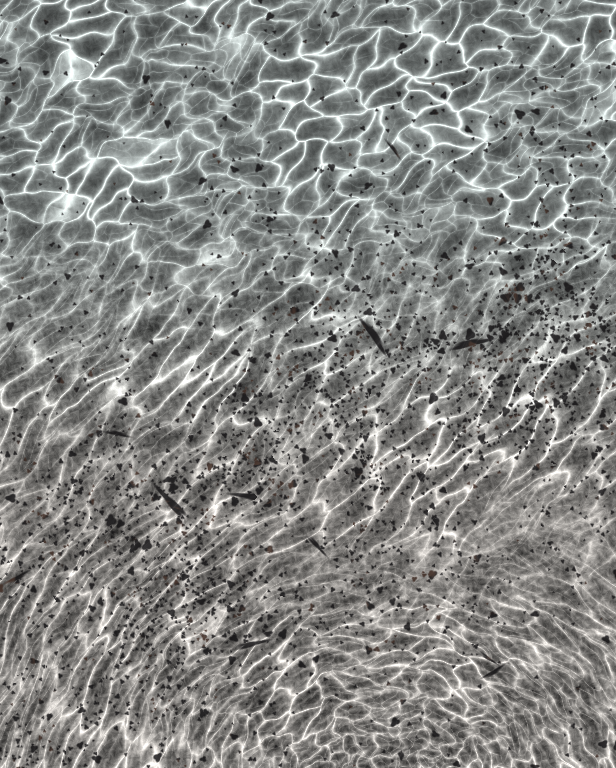
A Shadertoy shader for this texture:

```glsl
const vec3 COOL_TINT = vec3(0.965, 1.01, 1.0);
const vec3 WARM_TINT = vec3(1.02, 1.0, 0.975);
const vec3 DARK_DEBRIS = vec3(0.095, 0.09, 0.095);
const vec3 BROWN_DEBRIS = vec3(0.25, 0.18, 0.15);
const float BED_LEVEL = 0.315;
const float MOTTLE = 0.10;
const float GRAIN = 0.13;
const float GLOW = 0.27;
const float GLINT = 0.48;
const float RIPPLE_LIGHT = 0.13;
const float RIPPLE_SPACING = 0.013;
const vec2 RIPPLE_CENTER = vec2(0.52, -0.1);
const float POOL_ANGLE = 0.45;
const float STREAK_ANGLE = 0.82;
const vec2 POOL_CELLS = vec2(21.0, 33.0);
const vec2 STREAK_CELLS = vec2(11.0, 33.0);
const vec2 ARC_CELLS = vec2(5.0, 42.0);

float hash(vec2 p) {
    vec3 q = fract(vec3(p.xyx) * 0.1031);
    q += dot(q, q.yzx + 33.33);
    return fract((q.x + q.y) * q.z);
}

vec2 hash2(vec2 p) {
    return vec2(hash(p), hash(p + 57.0));
}

mat2 turn(float a) {
    float c = cos(a), s = sin(a);
    return mat2(c, -s, s, c);
}

// Layered, self-bending sines, roughly -0.6 to 0.6
float waves(vec2 p) {
    float sum = 0.0, amp = 0.5;
    for (int i = 0; i < 5; i++) {
        p = turn(1.1) * p * 1.7 + 1.3;
        p += 0.7 * sin(p.yx * 0.9 + float(i));
        sum += amp * sin(p.x) * sin(p.y);
        amp *= 0.62;
    }
    return sum;
}

// Cellular noise: gap between the two nearest points, zero on cell borders
float cellGap(vec2 p) {
    vec2 id = floor(p), f = fract(p);
    float first = 8.0, second = 8.0;
    for (int y = -1; y <= 1; y++)
    for (int x = -1; x <= 1; x++) {
        vec2 o = vec2(x, y);
        float d = length(o + hash2(id + o) - f);
        second = min(second, max(first, d));
        first = min(first, d);
    }
    return second - first;
}

// Light focused along cell borders: a wide glow, thin glints and a finer net
float caustic(vec2 q, float strength) {
    q += 0.22 * sin(q.yx * 2.3 + 1.0) + 0.09 * sin(q.yx * 6.1);
    float gap = cellGap(q);
    float fine = cellGap(q * 1.9 + 17.0);
    float glint = exp(-gap * 11.0) * strength + 0.45 * exp(-fine * 9.0) * (1.3 - strength);
    return GLOW * exp(-gap * 3.0) + GLINT * glint;
}

// Scattered grains; radius is in canvas units, stretch lengthens them
float debris(vec2 p, float cells, float radius, float stretch, float spread, float amount) {
    vec2 g = p * cells, id = floor(g);
    float blur = cells / iResolution.y, cover = 0.0;
    for (int y = -1; y <= 1; y++)
    for (int x = -1; x <= 1; x++) {
        vec2 cell = id + vec2(x, y);
        vec2 rnd = hash2(cell + cells);
        float angle = (hash(cell + 91.0) - 0.5) * spread - 0.2;
        vec2 d = turn(angle) * (g - cell - rnd);
        d.x /= stretch;
        float size = radius * cells * (0.55 + 0.9 * rnd.x * rnd.y + 0.4 * rnd.x);
        float lumps = 1.0 + 0.22 * sin(3.0 * atan(d.y, d.x) + 6.3 * rnd.y);
        float inside = 1.0 - smoothstep(-blur, blur, length(d) - size * lumps);
        cover = max(cover, inside * step(hash(cell + 23.0), amount));
    }
    return cover;
}

void mainImage(out vec4 fragColor, in vec2 fragCoord) {
    vec2 p = fragCoord / iResolution.y;
    float broad = waves(p * 4.0);
    float height = p.y + 0.08 * broad;
    float strength = clamp(0.7 + 1.1 * waves(p * 11.0 + 5.0), 0.1, 1.2);

    // Three light patterns: pools above, diagonal streaks, arcs below
    float top = smoothstep(0.48, 0.78, height);
    float low = 1.0 - smoothstep(0.14, 0.42, height);
    vec2 bent = p + 0.012 * vec2(waves(p * 7.0), waves(p * 7.0 + 9.0));
    vec2 fromCenter = bent - RIPPLE_CENTER;
    float radius = length(fromCenter);
    vec2 arc = vec2(atan(fromCenter.y, fromCenter.x), radius);
    float light = top * caustic(turn(POOL_ANGLE) * bent * POOL_CELLS, strength);
    light += (1.0 - top - low) * caustic(turn(STREAK_ANGLE) * bent * STREAK_CELLS, strength);
    light += low * caustic(arc * ARC_CELLS, strength * 0.8);

    // Fine ripples in the shallows
    float phase = 6.2832 * radius / RIPPLE_SPACING + 5.0 * waves(p * 9.0 + 3.0);
    light += RIPPLE_LIGHT * low * (pow(0.5 + 0.5 * sin(phase), 3.0) - 0.3);

    // Sand bed
    float bed = BED_LEVEL + MOTTLE * waves(p * 26.0) + 0.05 * broad;
    bed += GRAIN * waves(p * 220.0) * mix(1.0, 0.5, top);
    vec3 color = (bed + light) * mix(WARM_TINT, COOL_TINT, smoothstep(0.3, 0.8, p.y));

    // Debris gathers in a slanting drift
    float drift = (p.y - 0.2 - 0.5 * p.x) / 0.21;
    float density = 0.07 + exp(-drift * drift) * clamp(0.65 + 1.2 * waves(p * 9.0), 0.1, 1.2);
    float cover = debris(p, 150.0, 0.0016, 1.2, 6.0, 0.5 * density);
    cover = max(cover, debris(p, 62.0, 0.0032, 1.3, 4.0, 0.27 * density));
    cover = max(cover, debris(p, 23.0, 0.006, 1.6, 2.5, 0.05 + 0.14 * density));
    cover = max(cover, debris(p, 8.0, 0.0033, 6.0, 1.6, 0.12 + 0.2 * density));
    vec3 litter = mix(DARK_DEBRIS, BROWN_DEBRIS, smoothstep(0.25, 0.6, waves(p * 35.0)));
    color = mix(color, litter + 0.12 * light, 0.93 * cover);

    fragColor = vec4(clamp(color, 0.0, 1.0), 1.0);
}
```
